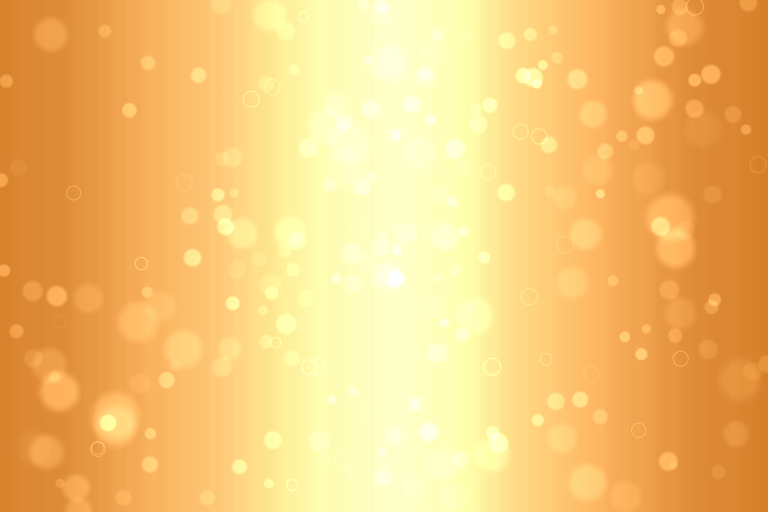
A WebGL 2 fragment shader for this background:

```glsl
#version 300 es
precision highp float;
// Warm bokeh backdrop: a horizontal amber-to-pale-yellow gradient with faint
// vertical streaks, covered by hashed layers of soft discs, crisp dots and
// thin rings that gather toward the bright central column.

uniform vec2 u_resolution;
out vec4 outColor;

// Amounts and sizes; lengths are in canvas heights
const int LARGE_COUNT = 48;
const int SMALL_COUNT = 150;
const int RING_COUNT = 36;
const vec2 LARGE_RADIUS = vec2(0.024, 0.046);
const vec2 SMALL_RADIUS = vec2(0.009, 0.022);
const vec2 RING_RADIUS = vec2(0.009, 0.017);
const float RING_WIDTH = 0.0012;
const float RING_LIGHT = 0.13;
const float STREAK_COUNT = 130.0;
const float STREAK_LIGHT = 0.014;
const float GATHER = 0.58;
const vec3 LIGHT_TINT = vec3(0.85, 1.0, 0.92);

// Gradient stops: position across the canvas, then colour
const int STOP_COUNT = 12;
const vec4 STOPS[STOP_COUNT] = vec4[STOP_COUNT](
    vec4(0.00, 0.85, 0.51, 0.18), vec4(0.09, 0.88, 0.56, 0.23),
    vec4(0.20, 0.98, 0.70, 0.37), vec4(0.30, 1.00, 0.81, 0.49),
    vec4(0.36, 1.00, 0.92, 0.58), vec4(0.41, 1.00, 0.99, 0.68),
    vec4(0.52, 1.00, 1.00, 0.80), vec4(0.61, 1.00, 1.00, 0.67),
    vec4(0.67, 1.00, 0.86, 0.53), vec4(0.77, 1.00, 0.72, 0.39),
    vec4(0.90, 0.88, 0.55, 0.22), vec4(1.00, 0.84, 0.50, 0.17));

// Focal glows: x and y across the canvas, radius, strength
const int FOCAL_COUNT = 6;
const vec4 FOCAL[FOCAL_COUNT] = vec4[FOCAL_COUNT](
    vec4(0.850, 0.805, 0.043, 0.14), vec4(0.873, 0.575, 0.052, 0.12),
    vec4(0.880, 0.515, 0.043, 0.14), vec4(0.077, 0.235, 0.043, 0.15),
    vec4(0.150, 0.187, 0.052, 0.11), vec4(0.516, 0.455, 0.018, 0.22));

// Integer hash giving three values in 0..1
vec3 hash3(int index, int layer) {
    uvec3 v = uvec3(uint(index), uint(layer), 17u) * 1664525u + 1013904223u;
    v.x += v.y * v.z; v.y += v.z * v.x; v.z += v.x * v.y;
    v ^= v >> 16u;
    v.x += v.y * v.z; v.y += v.z * v.x; v.z += v.x * v.y;
    return vec3(v >> 8u) / 16777216.0;
}

vec3 gradient(float x) {
    vec3 color = STOPS[0].rgb;
    color = STOPS[0].yzw;
    for (int i = 1; i < STOP_COUNT; i++) {
        float t = (x - STOPS[i - 1].x) / (STOPS[i].x - STOPS[i - 1].x);
        color = mix(color, STOPS[i].yzw, clamp(t, 0.0, 1.0));
    }
    return color;
}

// Smooth one-dimensional noise for the vertical streaks
float streaks(float x) {
    float cell = floor(x * STREAK_COUNT);
    float t = smoothstep(0.0, 1.0, fract(x * STREAK_COUNT));
    return mix(hash3(int(cell), 9).x, hash3(int(cell) + 1, 9).x, t) - 0.5;
}

// Scattered place, drawn toward the middle of the canvas
vec2 scatter(vec3 h, float aspect) {
    float side = h.x * 2.0 - 1.0;
    float x = 0.5 + 0.5 * side * mix(GATHER, 1.0, abs(side));
    return vec2(x * aspect, h.y);
}

float disc(vec2 offset, float radius, float softness, float pixel) {
    float edge = max(radius * softness, pixel);
    return 1.0 - smoothstep(radius - edge, radius + 0.3 * edge, length(offset));
}

float ring(vec2 offset, float radius, float pixel) {
    float d = abs(length(offset) - radius);
    return 1.0 - smoothstep(0.0, RING_WIDTH + pixel * 0.5, d);
}

void main() {
    float pixel = 1.0 / u_resolution.y;
    float aspect = u_resolution.x * pixel;
    vec2 p = gl_FragCoord.xy * pixel;
    float x = p.x / aspect;
    float light = 0.0;

    // Large soft discs
    for (int i = 0; i < LARGE_COUNT; i++) {
        vec3 h = hash3(i, 1), k = hash3(i, 2);
        float radius = mix(LARGE_RADIUS.x, LARGE_RADIUS.y, h.z);
        light += mix(0.03, 0.10, k.x) * disc(p - scatter(h, aspect), radius, 0.4, pixel);
    }
    // Small, clearer dots
    for (int i = 0; i < SMALL_COUNT; i++) {
        vec3 h = hash3(i, 3), k = hash3(i, 4);
        float radius = mix(SMALL_RADIUS.x, SMALL_RADIUS.y, h.z);
        light += mix(0.03, 0.17, k.x) * disc(p - scatter(h, aspect), radius, 0.3, pixel);
    }
    // Thin rings
    for (int i = 0; i < RING_COUNT; i++) {
        vec3 h = hash3(i, 5), k = hash3(i, 6);
        float radius = mix(RING_RADIUS.x, RING_RADIUS.y, h.z);
        light += RING_LIGHT * k.x * ring(p - vec2(h.x * aspect, h.y), radius, pixel);
    }
    // Focal glows
    for (int i = 0; i < FOCAL_COUNT; i++) {
        vec4 f = FOCAL[i];
        light += f.w * disc(p - vec2(f.x * aspect, f.y), f.z, 0.4, pixel);
    }

    vec3 color = gradient(x) + STREAK_LIGHT * streaks(x) + LIGHT_TINT * light;
    outColor = vec4(clamp(color, 0.0, 1.0), 1.0);
}
```
